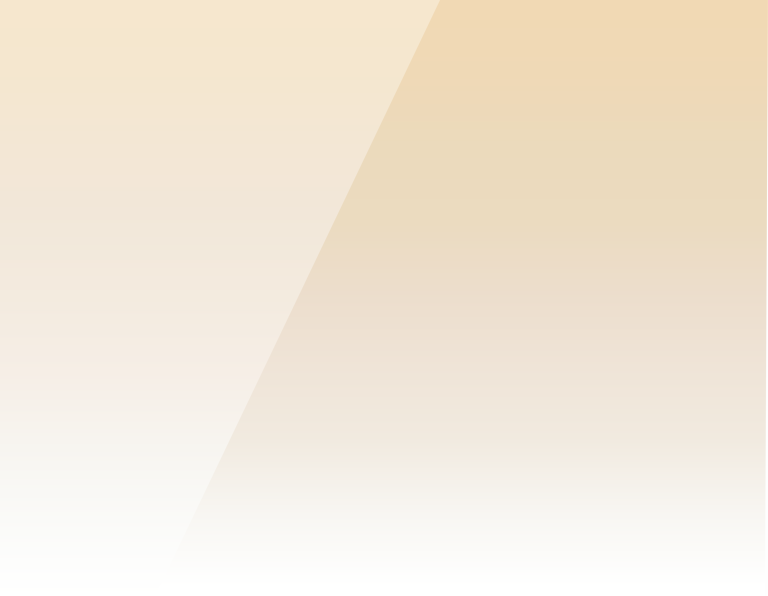
A Shadertoy shader for this background:

```glsl
// Two warm cream panels split by a slanted edge, both fading to white at the bottom.

// Evenly spaced colour stops, from the top (0) to the bottom (1).
vec3 gradient(vec3 stops[9], float depth) {
    float t = clamp(depth, 0.0, 1.0) * 8.0;
    int i = min(int(t), 7);
    return mix(stops[i], stops[i + 1], t - float(i));
}

// Antialiased step: 1 where the distance is positive.
float cover(float dist, float pixel) {
    return smoothstep(-0.7 * pixel, 0.7 * pixel, dist);
}

void mainImage(out vec4 fragColor, in vec2 fragCoord) {
    vec2 uv = fragCoord / iResolution.xy;
    float depth = 1.0 - uv.y;
    float pixel = 1.0 / iResolution.x;

    vec3 paleCream[9] = vec3[9](
        vec3(0.965, 0.906, 0.806), vec3(0.959, 0.906, 0.812), vec3(0.953, 0.905, 0.835),
        vec3(0.949, 0.908, 0.853), vec3(0.953, 0.921, 0.875), vec3(0.964, 0.933, 0.902),
        vec3(0.969, 0.960, 0.941), vec3(0.982, 0.981, 0.973), vec3(1.0));
    vec3 warmSand[9] = vec3[9](
        vec3(0.945, 0.851, 0.704), vec3(0.938, 0.851, 0.714), vec3(0.922, 0.854, 0.737),
        vec3(0.922, 0.858, 0.751), vec3(0.926, 0.868, 0.800), vec3(0.937, 0.894, 0.843),
        vec3(0.945, 0.918, 0.877), vec3(0.972, 0.964, 0.948), vec3(1.0));

    // Left panel
    vec3 color = gradient(paleCream, depth);

    // Right panel, ending just above the bottom
    float slant = (uv.x - 0.573 + 0.371 * depth) * 0.9;
    color = mix(color, gradient(warmSand, depth / 0.985), cover(slant, pixel));

    // Narrow white sliver along the right side
    float sliver = uv.x - 1.0 + 0.004 * depth;
    color = mix(color, vec3(0.995), cover(sliver, pixel));

    fragColor = vec4(color, 1.0);
}
```
